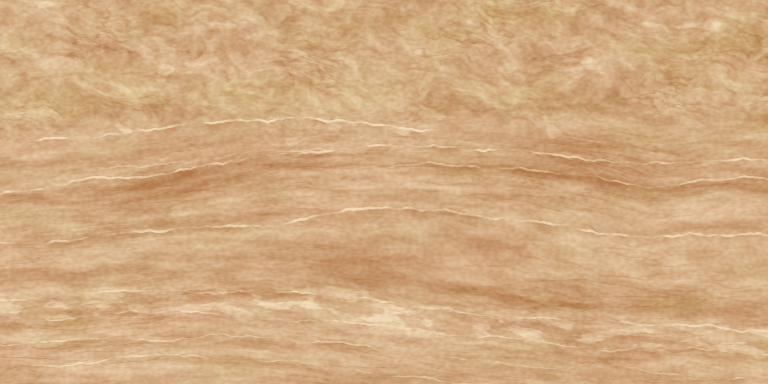
This texture is drawn by a Shadertoy shader. Its source:

```glsl
// Honey-coloured travertine: mottled, wispy stone above, bent strata below,
// crossed by thin broken veins with brown staining under them. Everything adds
// to one tone value, which is then mapped from brown to cream.

const vec3 BROWN = vec3(0.70, 0.48, 0.295);
const vec3 CREAM = vec3(0.93, 0.835, 0.695);
const vec3 GOLD_SHIFT = vec3(-0.014, 0.008, -0.035);
const vec3 ROSE_SHIFT = vec3(0.008, -0.010, -0.004);

vec2 gradientAt(vec2 cell) {
    vec3 q = fract(cell.xyx * vec3(0.1031, 0.1030, 0.0973));
    q += dot(q, q.yzx + 33.33);
    float angle = 6.2832 * fract((q.x + q.y) * q.z);
    return vec2(cos(angle), sin(angle));
}

float gradientNoise(vec2 p) {
    vec2 i = floor(p), f = p - i;
    vec2 u = f * f * f * (f * (f * 6.0 - 15.0) + 10.0);
    vec2 e = vec2(1.0, 0.0);
    float a = dot(gradientAt(i), f);
    float b = dot(gradientAt(i + e.xy), f - e.xy);
    float c = dot(gradientAt(i + e.yx), f - e.yx);
    float d = dot(gradientAt(i + e.xx), f - e.xx);
    return mix(mix(a, b, u.x), mix(c, d, u.x), u.y);
}

float fbm(vec2 p) {
    float sum = 0.0, amp = 1.0;
    for (int i = 0; i < 4; i++) {
        sum += amp * gradientNoise(p);
        p = p * 2.03 + vec2(17.3, 9.1);
        amp *= 0.5;
    }
    return sum;
}

float hump(float d, float width) {
    return exp(-d * d / (width * width));
}

// Thin threads along the zero lines of a noise value
float threads(float n, float width) {
    return 1.0 - smoothstep(0.0, width, abs(n));
}

// Height of the bedding above level ground: a broad arch with a sharp dip
float bedding(vec2 p) {
    float low = 0.06 * hump(p.x - 0.6, 0.6) - 0.03 * p.x;
    float high = 0.08 * hump(p.x - 0.9, 0.6) + 0.02 * p.x
               - 0.03 * hump(p.x - 1.72, 0.13);
    return mix(low, high, smoothstep(0.2, 0.5, p.y));
}

// path = base height, slope, rise, centre of rise; returns (line, stain below)
vec2 vein(vec2 p, vec4 path, vec2 span, float halfWidth, float seed, float pixel) {
    float height = path.x + path.y * p.x + path.z * hump(p.x - path.w, 0.55)
                 + 0.024 * fbm(vec2(p.x * 3.5, seed))
                 + 0.006 * fbm(vec2(p.x * 22.0, seed + 2.6));
    float d = p.y - height;
    float vary = smoothstep(-0.3, 0.35, fbm(vec2(p.x * 9.0, seed + 5.3)));
    float ends = smoothstep(span.x, span.x + 0.12, p.x)
               * (1.0 - smoothstep(span.y - 0.12, span.y, p.x));
    float w = halfWidth * mix(0.4, 1.0, vary);
    float line = 1.0 - smoothstep(w - 0.5 * pixel, w + 0.6 * pixel, abs(d));
    float stain = smoothstep(0.0, 0.006, -d) * exp(-max(-d, 0.0) / 0.02);
    return vec2(line * mix(0.2, 1.0, vary), stain * vary) * ends;
}

// Cloudy patches and slanting wisps
float mottledTone(vec2 p) {
    vec2 q = vec2(p.x, p.y + 0.15 * p.x);
    q += 0.04 * vec2(fbm(p * vec2(4.0, 7.0)), fbm(p * vec2(5.0, 8.0) + 31.7));
    float patches = fbm(q * vec2(6.0, 15.0));
    float wisps = threads(fbm(q * vec2(9.0, 24.0) + 8.4), 0.16);
    float amount = smoothstep(-0.3, 0.4, gradientNoise(p * vec2(4.0, 7.0) + 61.2));
    return 0.3 * patches - 0.2 * wisps * amount
         + 0.3 * fbm(q * vec2(22.0, 44.0) + 50.2);
}

// Long layers with crisp threads, two stained bands and a crumbly pale crust
float layeredTone(vec2 p, float bed) {
    float layers = 0.34 * fbm(vec2(p.x * 1.6, bed * 17.0))
                 + 0.27 * fbm(vec2(p.x * 10.0, bed * 46.0) + 12.6);
    float seams = threads(fbm(vec2(p.x * 3.0, bed * 24.0) + 33.9), 0.09);
    float fade = 0.75 + gradientNoise(vec2(p.x * 2.2, bed * 5.0) + 4.1);
    float bands = 0.26 * hump(bed - 0.485, 0.035) + 0.26 * hump(bed - 0.25, 0.03);
    float crust = smoothstep(0.0, 0.22, fbm(vec2(p.x * 11.0, bed * 34.0) + 70.5));
    return layers - 0.13 * seams * fade - bands * fade
         + 0.26 * crust * hump(bed - 0.17, 0.05);
}

void mainImage(out vec4 fragColor, in vec2 fragCoord) {
    vec2 p = fragCoord / iResolution.y;
    float pixel = 1.0 / iResolution.y;

    // Stone body
    float bed = p.y - bedding(p) + 0.016 * fbm(p * vec2(2.5, 6.0) + 21.3);
    float upper = smoothstep(0.57, 0.74, p.y + 0.08 * fbm(p * vec2(3.0, 6.0) + 40.6));
    float tone = 0.555 + mix(layeredTone(p, bed), mottledTone(p), upper);
    tone += 0.17 * gradientNoise(p * 1.4 + 6.2);
    tone += 0.17 * gradientNoise(p * vec2(70.0, 105.0));

    // Pale clasts above the strata
    float clast = gradientNoise(p * vec2(9.0, 18.0) + 3.7) + 0.08 * fbm(p * 30.0);
    tone += 0.2 * smoothstep(0.4, 0.46, clast) * smoothstep(0.52, 0.6, p.y);

    // Main veins, sharing the dip of the strata
    vec2 v = p + vec2(0.0, 0.03 * hump(p.x - 1.7, 0.13));
    vec2 marks = vein(p, vec4(0.615, 0.0, 0.075, 0.78), vec2(0.0, 1.2), 0.003, 1.5, pixel);
    marks += vein(p, vec4(0.5, 0.035, 0.085, 1.0), vec2(-0.2, 2.3), 0.003, 12.4, pixel);
    marks += vein(v, vec4(0.615, -0.045, 0.0, 1.7), vec2(0.95, 2.3), 0.0028, 23.7, pixel);
    marks += vein(v, vec4(0.36, 0.015, 0.08, 1.03), vec2(-0.2, 2.3), 0.0034, 34.6, pixel);
    marks += 0.6 * vein(p, vec4(0.54, 0.0, 0.06, 0.8), vec2(0.2, 1.0), 0.002, 39.2, pixel);

    // Fainter veins in the lower beds
    for (int i = 0; i < 4; i++) {
        float k = float(i);
        vec4 path = vec4(0.03 + 0.06 * k, -0.035, 0.055, 0.6);
        marks += 0.6 * vein(p, path, vec2(-0.2, 2.3), 0.002, 45.3 + 9.7 * k, pixel);
    }
    tone += 0.45 * marks.x - 0.2 * marks.y;

    // Colour: golden tint above, rosy tint in the strata
    vec3 color = mix(BROWN, CREAM, clamp(tone, 0.0, 1.05));
    float tint = fbm(p * vec2(3.0, 9.0) + 90.8) + 0.35 * (upper - 0.4);
    color += GOLD_SHIFT * max(tint, 0.0) + ROSE_SHIFT * max(-tint, 0.0);
    fragColor = vec4(color, 1.0);
}
```
